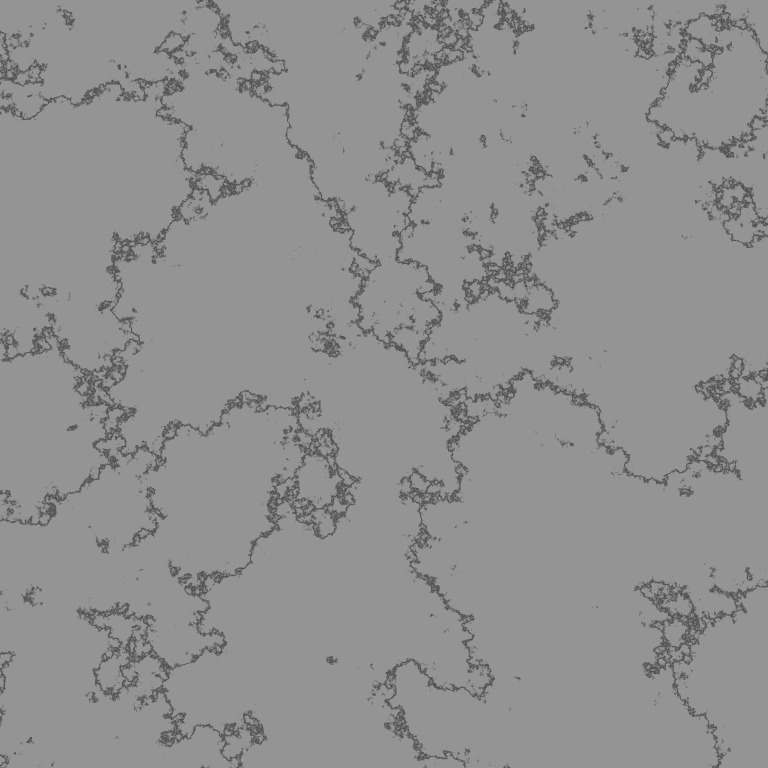
Write a Shadertoy shader that draws this texture.

```glsl
// Dark, crumbling filaments on flat grey: the zero contour of a rough
// fractal gradient noise. Broad octaves place the clusters, while slowly
// fading fine octaves fray each contour into curls, islands and dust.

#define BASE_FREQUENCY 3.0
#define OCTAVES 8
#define FIRST_GAIN 0.5
#define FINE_GAIN 0.68
#define LINE_HALF_WIDTH 0.053
#define GROUND_GREY 0.582
#define LINE_GREY 0.315
#define SEED vec2(17.3, 41.7)

// Integer hash of a lattice point, giving a unit gradient
vec2 latticeGradient(vec2 cell) {
    uvec2 q = uvec2(ivec2(cell)) * uvec2(1597334673u, 3812015801u);
    uint h = q.x ^ q.y;
    h = (h ^ (h >> 16)) * 2146121005u;
    h = (h ^ (h >> 15)) * 2221713035u;
    h ^= h >> 16;
    float angle = 6.2831853 * float(h >> 8) / 16777216.0;
    return vec2(cos(angle), sin(angle));
}

float gradientNoise(vec2 p) {
    vec2 cell = floor(p);
    vec2 f = p - cell;
    vec2 blend = f * f * f * (f * (f * 6.0 - 15.0) + 10.0);
    vec2 right = vec2(1.0, 0.0);
    vec2 up = vec2(0.0, 1.0);
    float a = dot(latticeGradient(cell), f);
    float b = dot(latticeGradient(cell + right), f - right);
    float c = dot(latticeGradient(cell + up), f - up);
    float d = dot(latticeGradient(cell + 1.0), f - 1.0);
    return mix(mix(a, b, blend.x), mix(c, d, blend.x), blend.y);
}

// Octaves are turned and shifted so their lattices never line up
float roughField(vec2 p) {
    const mat2 turnAndDouble = 2.0 * mat2(0.8, 0.6, -0.6, 0.8);
    float sum = 0.0;
    float amplitude = 1.0;
    for (int i = 0; i < OCTAVES; i++) {
        sum += amplitude * gradientNoise(p);
        amplitude *= i == 0 ? FIRST_GAIN : FINE_GAIN;
        p = turnAndDouble * p + vec2(13.7, 7.9);
    }
    return sum;
}

void mainImage(out vec4 fragColor, in vec2 fragCoord) {
    vec2 uv = fragCoord / min(iResolution.x, iResolution.y);
    float field = roughField(uv * BASE_FREQUENCY + SEED);

    // Soft ridge around the zero contour
    float ink = max(0.0, 1.0 - abs(field) / LINE_HALF_WIDTH);
    fragColor = vec4(vec3(mix(GROUND_GREY, LINE_GREY, ink)), 1.0);
}
```
